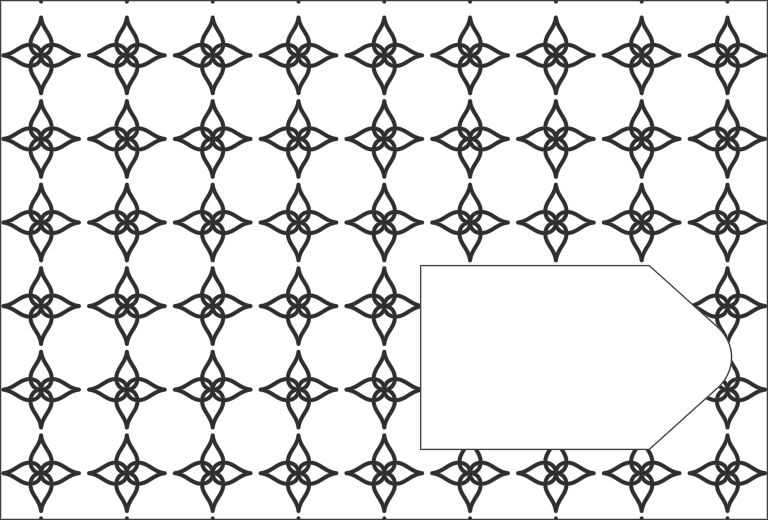
A Shadertoy shader for this pattern:

```glsl
// Layout, in canvas heights
#define GRID vec2(9.0, 6.0)
#define PITCH vec2(0.1650, 0.1607)
#define FIRST_STAR vec2(0.0790, 0.0900)
#define STAR_RADIUS 0.0727
#define STROKE 0.0039
#define HAIRLINE 0.0012
#define LABEL_LEFT 0.809
#define LABEL_SHOULDER vec2(1.2486, 0.1767)
#define LABEL_MIDDLE 0.3125
#define NOSE_SLOPE 0.9
#define NOSE_ROUND 0.087
#define INK vec3(0.19, 0.18, 0.18)

const int CURVE_STEPS = 12;

float sdSegment(vec2 p, vec2 a, vec2 b) {
    vec2 ab = b - a;
    float t = clamp(dot(p - a, ab) / dot(ab, ab), 0.0, 1.0);
    return length(p - a - ab * t);
}

vec2 cubic(vec2 a, vec2 b, vec2 c, vec2 d, float t) {
    float s = 1.0 - t;
    return s * s * (s * a + 3.0 * t * b) + t * t * (3.0 * s * c + t * d);
}

float sdCubic(vec2 p, vec2 a, vec2 b, vec2 c, vec2 d) {
    float dist = 1e3;
    vec2 last = a;
    for (int i = 1; i <= CURVE_STEPS; i++) {
        vec2 next = cubic(a, b, c, d, float(i) / float(CURVE_STEPS));
        dist = min(dist, sdSegment(p, last, next));
        last = next;
    }
    return dist;
}

// Half a petal: round base at the origin, then a flared curve to a tip at (0, 1)
float sdHalfPetal(vec2 p) {
    vec2 shoulder = vec2(0.28, 0.30);
    float base = sdCubic(p, vec2(0.0), vec2(0.18, 0.0), vec2(0.28, 0.14), shoulder);
    float flare = sdCubic(p, shoulder, vec2(0.28, 0.56), vec2(0.035, 0.70), vec2(0.0, 1.0));
    return min(base, flare);
}

// Four interlaced petals, folded into one quadrant
float sdStar(vec2 p) {
    vec2 q = abs(p) / STAR_RADIUS;
    return min(sdHalfPetal(q), sdHalfPetal(q.yx)) * STAR_RADIUS - STROKE;
}

// Tag with a flat left end and a blunt rounded nose
float sdLabel(vec2 p) {
    p.y -= LABEL_MIDDLE;
    vec2 normal = normalize(vec2(NOSE_SLOPE, 1.0));
    vec2 fromShoulder = p - LABEL_SHOULDER;
    vec2 fromMirror = vec2(p.x, -p.y) - LABEL_SHOULDER;
    vec2 slants = vec2(dot(fromShoulder, normal), dot(fromMirror, normal)) + NOSE_ROUND;
    float nose = min(max(slants.x, slants.y), 0.0) + length(max(slants, 0.0)) - NOSE_ROUND;
    float body = max(LABEL_LEFT - p.x, abs(p.y) - LABEL_SHOULDER.y);
    return max(nose, body);
}

float coverage(float dist) {
    float pixel = 1.0 / iResolution.y;
    return 1.0 - smoothstep(-0.75 * pixel, 0.75 * pixel, dist);
}

void mainImage(out vec4 fragColor, in vec2 fragCoord) {
    vec2 p = fragCoord / iResolution.y;
    vec2 size = iResolution.xy / iResolution.y;

    // Grid of stars
    vec2 cell = clamp(round((p - FIRST_STAR) / PITCH), vec2(0.0), GRID - 1.0);
    vec2 local = p - FIRST_STAR - cell * PITCH;
    float ink = coverage(sdStar(local));

    // Petal tips peeping in at the top and bottom edges
    vec2 toEdge = min(p, size - p);
    ink = max(ink, coverage(length(vec2(local.x, toEdge.y - 0.003)) - STROKE));

    // Blank label over the stars, with a thin outline
    float label = sdLabel(p);
    ink *= 1.0 - coverage(label);
    ink = max(ink, coverage(abs(label) - HAIRLINE));

    // Thin frame around the canvas
    float frame = min(toEdge.x, toEdge.y);
    ink = max(ink, coverage(abs(frame - HAIRLINE) - HAIRLINE));

    fragColor = vec4(mix(vec3(1.0), INK, ink), 1.0);
}
```
